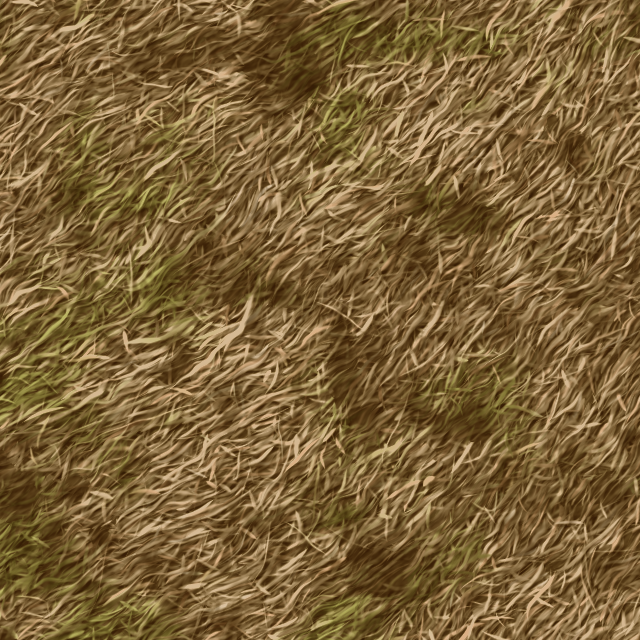
A Shadertoy shader for this texture:

```glsl
// Dry, wind-combed meadow grass: tangled straw blades with olive and shaded patches.
#define LAYERS 19
#define LONG_LAYERS 3
#define LEAN 0.68
#define CELL vec2(0.054, 0.025)
#define BLADE_WIDTH 0.0021
#define SOFTNESS 0.0019
#define SHADOW 0.29
#define CROOKEDNESS 0.007
#define GREENNESS 0.80
#define EXPOSURE 1.19
#define DARK_STRAW vec3(0.22, 0.115, 0.025)
#define PALE_STRAW vec3(0.79, 0.68, 0.525)

// Integer hash giving four values from 0 to 1
vec4 hash4(ivec4 key) {
    uvec4 v = uvec4(key + 4096) * 1664525u + 1013904223u;
    v.x += v.y * v.w; v.y += v.z * v.x; v.z += v.x * v.y; v.w += v.y * v.z;
    v ^= v >> 16u;
    v.x += v.y * v.w; v.y += v.z * v.x; v.z += v.x * v.y; v.w += v.y * v.z;
    return vec4(v >> 8u) / 16777216.0;
}

float valueNoise(vec2 p, int seed) {
    ivec2 i = ivec2(floor(p));
    vec2 f = fract(p);
    f = f * f * (3.0 - 2.0 * f);
    float a = hash4(ivec4(i, seed, 7)).x;
    float b = hash4(ivec4(i + ivec2(1, 0), seed, 7)).x;
    float c = hash4(ivec4(i + ivec2(0, 1), seed, 7)).x;
    float d = hash4(ivec4(i + ivec2(1, 1), seed, 7)).x;
    return mix(mix(a, b, f.x), mix(c, d, f.x), f.y);
}

float patches(vec2 p, int seed) {
    return 0.6 * valueNoise(p, seed) + 0.4 * valueNoise(p * 2.7 + 3.1, seed + 1);
}

mat2 turn(float angle) {
    float c = cos(angle), s = sin(angle);
    return mat2(c, -s, s, c);
}

// Paints one layer; surface holds brightness, green, red and paleness
void paintLayer(inout vec4 surface, vec2 p, int layer, float flow, float greenField, float gap, float aa) {
    bool isLong = layer >= LAYERS - LONG_LAYERS;
    float size = isLong ? 2.3 : 1.0;
    float depth = float(layer) / float(LAYERS - 1);
    vec2 cell = CELL * size;
    vec2 grid = p / cell + float(layer) * vec2(0.37, 0.61);
    ivec2 home = ivec2(floor(grid));

    for (int j = -1; j <= 1; j++)
    for (int i = -1; i <= 1; i++) {
        ivec2 id = home + ivec2(i, j);
        vec4 shape = hash4(ivec4(id, layer, 1));
        vec4 tone = hash4(ivec4(id, layer, 2));
        float chance = isLong ? 0.20 : 1.0 - 0.6 * gap;
        float presence = smoothstep(0.0, 0.08, chance - tone.w);
        if (presence <= 0.0) continue;

        // Blade frame: x along the blade, y across it
        float s = 2.0 * shape.z - 1.0;
        float angle = flow + s * (0.32 + 1.0 * s * s * s * s);
        vec2 q = turn(angle) * ((grid - vec2(id) - shape.xy) * cell);
        float halfLength = size * min(mix(0.010, 0.050, shape.w), 0.015 / max(abs(sin(angle)), 0.01));
        float along = q.x / halfLength;
        if (abs(along) > 1.3) continue;
        q.y += (tone.y - 0.5) * 0.22 * q.x * along;

        float u4 = along * along * along * along;
        float width = BLADE_WIDTH * mix(0.3, 1.5, fract(tone.x * 17.0)) * (1.0 - u4);
        float blade = smoothstep(aa, -aa, abs(q.y) - width);
        float shade = smoothstep(0.0050, 0.0, abs(q.y + 0.0034) - width);
        float opacity = presence * mix(0.55, 1.0, fract(tone.y * 13.0));

        // Lit upper side, darker lower side, uneven light along the blade
        float side = clamp(q.y / BLADE_WIDTH, -1.0, 1.0);
        float light = mix(0.42, 1.28, tone.x) * mix(0.85, 1.0, depth);
        light *= 0.96 + 0.10 * side + 0.40 * along * (tone.z - 0.5);
        if (isLong) light = max(light, 0.78);
        float green = smoothstep(0.50, 0.86, greenField + 0.36 * (tone.z - 0.5));
        float red = smoothstep(0.60, 1.0, tone.y) * (1.0 - green);
        float pale = smoothstep(0.86, 1.0, tone.z) * (1.0 - green);
        light *= 1.0 - 0.22 * green;

        surface.x *= 1.0 - SHADOW * presence * shade * (1.0 - blade);
        surface = mix(surface, vec4(light, green, red, pale), blade * opacity);
    }
}

void mainImage(out vec4 fragColor, in vec2 fragCoord) {
    float canvas = min(iResolution.x, iResolution.y);
    vec2 uv = fragCoord / canvas;
    float aa = max(SOFTNESS, 0.6 / canvas);
    vec2 p = turn(LEAN) * uv;

    // Broad fields: combing direction, green growth, bare gaps, sunlight
    float flow = mix(-0.17, 0.19, uv.x) + 0.55 * (patches(uv * 3.2, 11) - 0.5);
    flow += 0.50 * (valueNoise(uv * 13.0, 15) - 0.5);
    float greenField = patches(uv * vec2(5.5, 7.5), 21) + 0.22 * (0.5 - uv.x);
    float gap = smoothstep(0.60, 0.80, patches(uv * 9.0, 31));
    float sun = 0.52 + 0.50 * patches(uv * 7.0, 41) + 0.48 * patches(p * vec2(14.0, 26.0), 45);
    float crevice = smoothstep(0.56, 0.80, patches(p * vec2(26.0, 46.0), 47));

    // Crooked blades over the ground, from the bottom up
    vec2 warp = vec2(valueNoise(uv * 42.0, 53), valueNoise(uv * 42.0, 54)) - 0.5;
    vec2 tangled = p + CROOKEDNESS * warp;
    vec4 surface = vec4(0.08 + 0.30 * patches(p * vec2(45.0, 110.0), 51), 0.2, 0.3, 0.0);
    for (int layer = 0; layer < LAYERS; layer++)
        paintLayer(surface, tangled, layer, flow, greenField, gap, aa);

    // Straw colour ramp and tints
    float grain = patches(tangled * vec2(50.0, 115.0), 61) - 0.5;
    float t = EXPOSURE * surface.x * sun * (1.0 - 0.48 * gap) * (1.0 - 0.42 * crevice);
    t = clamp(t + 0.04 + 0.32 * grain, 0.0, 1.08);
    vec3 color = mix(DARK_STRAW, PALE_STRAW, vec3(t, t, pow(t, 1.25)));
    color *= mix(vec3(1.0), vec3(0.84, 0.97, 0.58), GREENNESS * surface.y);
    color *= mix(vec3(1.0), vec3(1.03, 0.95, 0.90), surface.z);
    color = mix(color, vec3(0.82, 0.75, 0.65) * (0.4 + 0.62 * t), 0.6 * surface.w * t);
    fragColor = vec4(clamp(color, 0.0, 1.0), 1.0);
}
```
